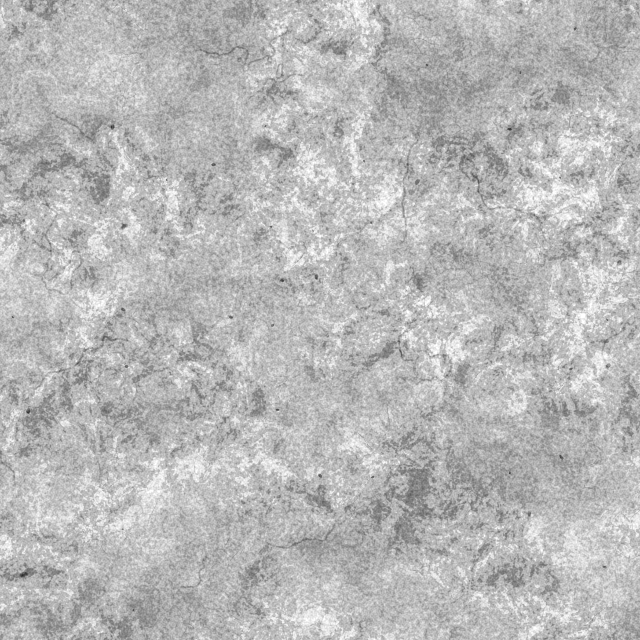
Give the GLSL for this texture, as a WebGL 2 fragment shader.

```glsl
#version 300 es
precision highp float;
// Weathered pale grey stone: mottled patches, crisp flakes, grain, cracks and pits.

uniform vec2 u_resolution;
out vec4 fragColor;

const float BASE_GREY = 0.727;
const float BROAD_CONTRAST = 0.026;
const float MOTTLE_CONTRAST = 0.034;
const float GRAIN_CONTRAST = 0.040;
const float STAIN_DEPTH = 0.085;
const float FLAKE_LIFT = 0.070;
const float CRACK_DEPTH = 0.15;
const float CRACKLE_DEPTH = 0.10;
const float PIT_DEPTH = 0.32;
const float BROAD_SCALE = 4.5;
const float MOTTLE_SCALE = 24.0;
const float GRAIN_SCALE = 175.0;
const float CRACK_SCALE = 3.2;
const float CRACKLE_SCALE = 46.0;
const float PIT_SCALE = 13.0;
const float CRACK_WIDTH = 0.0016;
const float BED_ANGLE = 0.45;
const float NOISE_TO_UNIT = 4.7;   // brings gradient noise to unit deviation
const float TAU = 6.2831853;

mat2 rotation(float a) {
  return mat2(cos(a), sin(a), -sin(a), cos(a));
}

vec2 hash2(vec2 cell) {
  uvec2 v = uvec2(ivec2(cell) + 32768);
  v = v * 1664525u + 1013904223u;
  v.x += v.y * 1664525u;
  v.y += v.x * 1664525u;
  v ^= v >> 16u;
  v.x += v.y * 1664525u;
  v.y += v.x * 1664525u;
  v ^= v >> 16u;
  return vec2(v & 65535u) / 65536.0;
}

float cornerSlope(vec2 cell, vec2 offset) {
  float a = TAU * hash2(cell).x;
  return dot(vec2(cos(a), sin(a)), offset);
}

float gradientNoise(vec2 p) {
  vec2 i = floor(p), f = p - i, e = vec2(1.0, 0.0);
  vec2 w = f * f * f * (f * (f * 6.0 - 15.0) + 10.0);
  float low = mix(cornerSlope(i, f), cornerSlope(i + e.xy, f - e.xy), w.x);
  float high = mix(cornerSlope(i + e.yx, f - e.yx), cornerSlope(i + e.xx, f - e.xx), w.x);
  return mix(low, high, w.y);
}

// Octave sum with close to unit deviation.
float fbm(vec2 p, int octaves, float gain) {
  float sum = 0.0, power = 0.0, amp = 1.0;
  mat2 turn = rotation(0.65) * 2.03;
  for (int i = 0; i < octaves; i++) {
    sum += amp * gradientNoise(p);
    power += amp * amp;
    amp *= gain;
    p = turn * p + 17.3;
  }
  return NOISE_TO_UNIT * sum / sqrt(power);
}

// Gap between the two nearest cell centres: zero on cell borders.
float cellBorder(vec2 p) {
  vec2 i = floor(p);
  float nearest = 8.0, second = 8.0;
  for (int k = 0; k < 9; k++) {
    vec2 c = i + vec2(k % 3, k / 3) - 1.0;
    float d = length(c + hash2(c) - p);
    second = min(second, max(nearest, d));
    nearest = min(nearest, d);
  }
  return second - nearest;
}

// Thin contour lines of a rough field, with even width.
float crackLine(vec2 p) {
  float e = 0.001;
  float v = fbm(p * CRACK_SCALE, 5, 0.48);
  vec2 slope = vec2(fbm((p + vec2(e, 0.0)) * CRACK_SCALE, 5, 0.48),
                    fbm((p + vec2(0.0, e)) * CRACK_SCALE, 5, 0.48)) - v;
  float d = abs(v) * e / max(length(slope), 0.002);
  return 1.0 - smoothstep(0.2 * CRACK_WIDTH, 1.6 * CRACK_WIDTH, d);
}

float pits(vec2 p) {
  vec2 q = p * PIT_SCALE, cell = floor(q);
  vec2 rnd = hash2(cell + 211.0);
  vec2 d = q - cell - 0.25 - 0.5 * hash2(cell + 77.0);
  d = rotation(TAU * rnd.y) * d * vec2(1.0, 1.6);
  float radius = mix(0.03, 0.09, rnd.y * rnd.y);
  float rough = 0.03 * gradientNoise(p * 150.0);
  return step(0.8, rnd.x) * (1.0 - smoothstep(0.5 * radius, 1.2 * radius, length(d) + rough));
}

void main() {
  vec2 p = gl_FragCoord.xy / min(u_resolution.x, u_resolution.y);
  vec2 bed = rotation(-BED_ANGLE) * p * vec2(1.0, 1.0);
  vec2 warp = vec2(fbm(p * 9.0 + 3.0, 3, 0.6), fbm(p * 9.0 + 41.0, 3, 0.6));

  // Layers from wide to fine
  float broad = fbm((bed + 0.012 * warp) * vec2(0.75, 1.2) * BROAD_SCALE + 8.0, 4, 0.6);
  float mottle = fbm((p + 0.006 * warp) * MOTTLE_SCALE + 60.0, 4, 0.85);
  float grain = fbm(p * GRAIN_SCALE + 5.0, 2, 0.9);
  float roughness = smoothstep(-1.3, 0.9, fbm(p * 5.0 + 90.0, 3, 0.6));
  float contrast = mix(0.5, 1.2, roughness);

  // Dark stains and bright flakes gather where the wide layer agrees
  float tone = mottle + 0.55 * broad + 0.25 * grain;
  float stain = smoothstep(0.7, 1.8, -tone);
  float flake = smoothstep(0.9, 1.5, tone);

  float grey = BASE_GREY + BROAD_CONTRAST * broad + GRAIN_CONTRAST * grain;
  grey += contrast * (MOTTLE_CONTRAST * mottle + FLAKE_LIFT * flake - STAIN_DEPTH * stain);

  // Cracks, fine crackle and pits
  float crackMask = smoothstep(0.5, 1.3, fbm(p * 5.0 + 130.0, 2, 0.5));
  float crackleMask = smoothstep(0.3, 1.4, fbm(p * 8.0 + 170.0, 3, 0.6));
  float crackle = 1.0 - smoothstep(0.02, 0.12, cellBorder((p + 0.005 * warp) * CRACKLE_SCALE));
  grey -= CRACK_DEPTH * crackMask * crackLine(p + 20.0);
  grey -= CRACKLE_DEPTH * crackleMask * crackle * smoothstep(-0.8, 0.8, mottle);
  grey -= PIT_DEPTH * pits(p);

  fragColor = vec4(vec3(clamp(grey, 0.0, 1.0)), 1.0);
}
```
